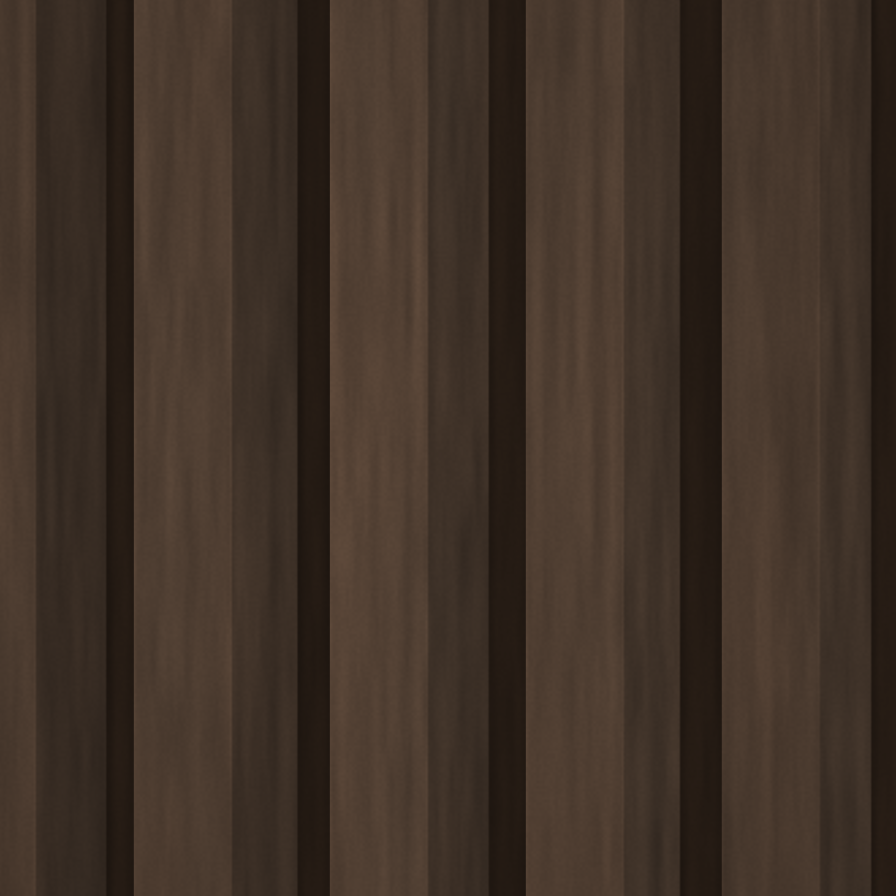
Reproduce this texture procedurally as a three.js fragment shader.

```glsl
// Vertical dark walnut slats with shadowed grooves between them.
// Each slat has a lit left face and a shaded right face; grooves widen to the right.
// The grain is value noise stretched along the height, in several sizes.

#define PITCH 0.21875
#define FIRST_EDGE 0.1497
#define SLAT_WIDTH 0.1823
#define WIDTH_LOSS 0.0053
#define FOLD 0.1094
#define SOFTNESS 0.0016
#define GRAIN 0.30
#define FOLD_SHADE 0.82

varying vec2 vUv;

const vec3 WOOD = vec3(0.325, 0.252, 0.200);
const vec3 GREY_WOOD = vec3(0.245, 0.207, 0.172);
const vec3 GROOVE = vec3(0.142, 0.104, 0.076);

float hash(vec2 p) {
  p = fract(p * vec2(0.1031, 0.1137));
  p += dot(p, p.yx + 33.33);
  return fract((p.x + p.y) * p.x * 7.31);
}

float noise(vec2 p) {
  vec2 cell = floor(p);
  vec2 f = fract(p);
  f = f * f * (3.0 - 2.0 * f);
  float low = mix(hash(cell), hash(cell + vec2(1.0, 0.0)), f.x);
  float high = mix(hash(cell + vec2(0.0, 1.0)), hash(cell + vec2(1.0, 1.0)), f.x);
  return mix(low, high, f.y);
}

// Long streaks, short flecks and fine fibres, centred on zero
float woodGrain(vec2 p) {
  float streaks = noise(p * vec2(75.0, 2.5)) - 0.5;
  float flecks = noise(p * vec2(105.0, 11.0) + 37.0) - 0.5;
  float fibres = noise(p * vec2(240.0, 24.0) + 71.0) - 0.5;
  return 0.45 * streaks + 0.40 * flecks + 0.15 * fibres;
}

float softStep(float edge, float x) {
  return smoothstep(edge - SOFTNESS, edge + SOFTNESS, x);
}

void main() {
  // Slat index and distance from its left edge
  float slat = floor((vUv.x - FIRST_EDGE) / PITCH);
  float x = vUv.x - FIRST_EDGE - slat * PITCH;
  float width = SLAT_WIDTH - WIDTH_LOSS * slat;
  vec2 p = vUv + vec2(slat + 5.0, slat * 3.7 + 20.0);

  // Wood grain with broad patches of greyer wood
  float grain = woodGrain(p);
  float patches = noise(p * vec2(22.0, 3.5) + 13.0);
  float rightFace = softStep(FOLD, x);
  float greyness = patches * 0.24 + rightFace * 0.18;
  vec3 wood = mix(WOOD, GREY_WOOD, greyness);
  wood *= 1.0 + GRAIN * grain * (1.0 + 0.25 * rightFace);

  // Fold between the faces, shading to the right, outer slats dimmer
  float foldContrast = clamp(1.0 - 0.22 * max(slat - 1.0, 0.0), 0.5, 1.0);
  wood *= mix(1.0, FOLD_SHADE, rightFace * foldContrast);
  wood *= 1.0 - 0.05 * smoothstep(FOLD, width, x);
  wood *= 1.01 - 0.027 * (slat - 1.0) * (slat - 1.0);
  wood *= 0.97 + 0.05 * sin(vUv.y * 3.14);

  // Thin worn highlights on the left edge and the fold
  float wear = 0.5 + noise(p * vec2(3.0, 18.0));
  float edgeLight = 1.0 - smoothstep(0.0, 0.004, x);
  float foldLight = 1.0 - smoothstep(0.0, 0.002, abs(x - FOLD + 0.002));
  wood *= 1.0 + wear * (0.06 * edgeLight + 0.04 * foldLight);

  // Groove: faint grain, darkest beside both slats
  float depth = x - width;
  vec3 groove = GROOVE * (1.0 + 0.28 * woodGrain(p + 9.0));
  groove *= 0.86 + 0.16 * smoothstep(0.0, 0.012, depth);
  groove *= 1.0 - 0.14 * smoothstep(PITCH - 0.012, PITCH, x);

  // Join the parts, softening both groove edges
  float inGroove = softStep(width, x);
  vec3 color = mix(wood, groove, inGroove);
  float nextSlat = smoothstep(PITCH - SOFTNESS, PITCH, x);
  color = mix(color, WOOD * 0.75, nextSlat * 0.5);

  // Fine surface speckle
  color *= 1.0 + 0.05 * (noise(vUv * 330.0 + 3.0) - 0.5);
  gl_FragColor = vec4(color, 1.0);
}
```
